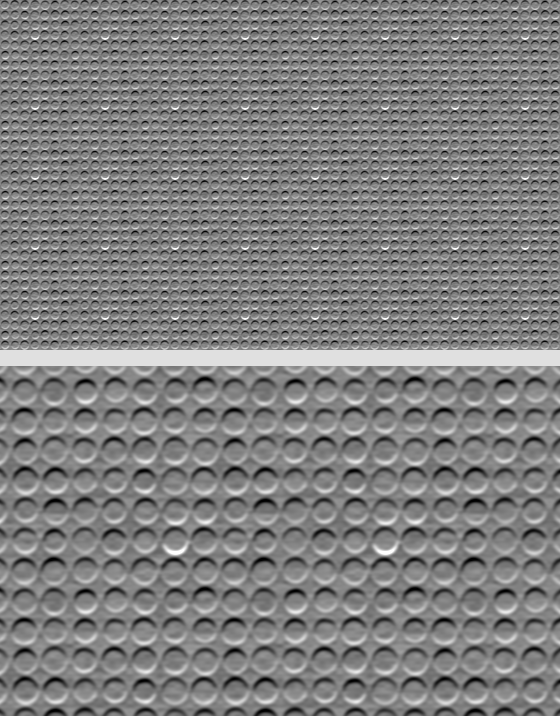
Top: the whole. Bottom: its middle third, enlarged.
Give the GLSL for this texture map, as a Shadertoy shader.

```glsl
const vec2 DISCS = vec2(56.0, 35.0);   // discs across and down
const float PATCH = 7.0;               // discs per side of the varied patch
const vec2 GLINT_CELL = vec2(3.0);     // brightest disc of each patch
const float BASE = 0.505;
const float RADIUS = 0.38;
const float RIM_WIDTH = 0.085;
const float LIP_OFFSET = 0.13;
const float LIP_GAIN = 0.22;
const float SHADOW = 0.42;
const float LIGHT = 0.29;
const float GLINT = 0.30;
const float RIM_VARIATION = 0.6;
const float CENTRE_JITTER = 0.06;
const float RADIUS_JITTER = 0.05;
const float GRAIN = 0.20;
const vec2 COARSE_GRAIN = vec2(2.0, 6.0);  // whole cells per disc
const vec2 FINE_GRAIN = vec2(5.0, 9.0);
const vec2 LIGHT_DIR = vec2(-0.12, 0.993);

float hash(vec2 p) {
    vec3 q = fract(vec3(p.xyx) * 0.1031);
    q += dot(q, q.yzx + 33.33);
    return fract((q.x + q.y) * q.z);
}

// Value noise that wraps after the given period
float wrapNoise(vec2 p, vec2 period) {
    vec2 i = floor(p);
    vec2 f = fract(p);
    f = f * f * (3.0 - 2.0 * f);
    vec2 a = mod(i, period);
    vec2 b = mod(i + 1.0, period);
    return mix(mix(hash(a), hash(vec2(b.x, a.y)), f.x),
               mix(hash(vec2(a.x, b.y)), hash(b), f.x), f.y);
}

float band(float x, float width) {
    return exp(-x * x / (width * width));
}

// Shading of one recessed disc: dark upper wall, lit lower wall
float discShade(vec2 p, vec2 cell, float pixel) {
    vec2 id = mod(cell, PATCH);
    vec2 jitter = vec2(hash(id + 11.0), hash(id + 23.0)) - 0.5;
    vec2 d = p - cell - 0.5 - jitter * CENTRE_JITTER;
    float dist = length(d);
    float radius = RADIUS + (hash(id + 37.0) - 0.5) * RADIUS_JITTER;
    float facing = dot(d, LIGHT_DIR) / max(dist, 0.001);

    float width = max(RIM_WIDTH, 0.6 * pixel);
    float rim = band(dist - radius, width);
    float lip = band(dist - radius - LIP_OFFSET, width);

    float darkGain = SHADOW * (1.0 + RIM_VARIATION * (hash(id + 51.0) - 0.5));
    float lightGain = LIGHT * (1.0 + RIM_VARIATION * (hash(id + 67.0) - 0.5));
    if (id == GLINT_CELL) lightGain += GLINT;

    float wall = -darkGain * max(facing, 0.0) + lightGain * max(-facing, 0.0);
    return wall * rim + LIP_GAIN * LIGHT * facing * lip;
}

void mainImage(out vec4 fragColor, in vec2 fragCoord) {
    vec2 p = fragCoord / iResolution.xy * DISCS;
    float pixel = DISCS.y / iResolution.y;
    vec2 cell = floor(p);

    // Rims reach slightly into neighbouring cells
    float shade = BASE;
    for (int y = -1; y <= 1; y++)
        for (int x = -1; x <= 1; x++)
            shade += discShade(p, cell + vec2(x, y), pixel);

    // Streaked surface grain, repeating with the patch
    float coarse = wrapNoise(p * COARSE_GRAIN, PATCH * COARSE_GRAIN);
    float fine = wrapNoise(p * FINE_GRAIN, PATCH * FINE_GRAIN);
    shade += GRAIN * (mix(coarse, fine, 0.4) - 0.5);

    fragColor = vec4(vec3(clamp(shade, 0.0, 1.0)), 1.0);
}
```
